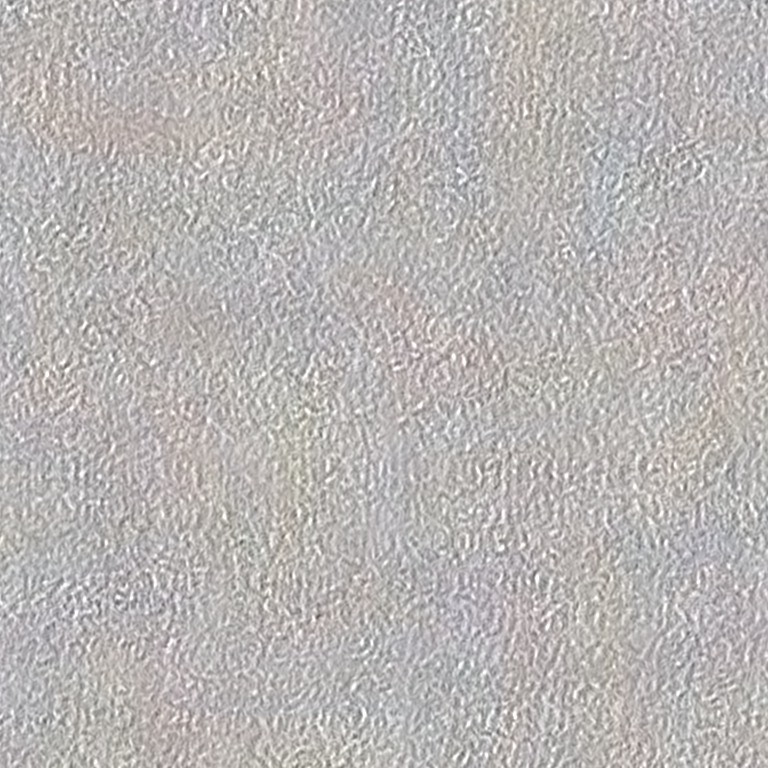
This texture is drawn by a three.js fragment shader. Its source:

```glsl
// Fine pale grey grain: short, wormy light and dark flecks that lean upright.
// Each grid cell scatters small windowed waves (cellular wavelet noise);
// layered sines vary the contrast, the brightness and a faint tint in patches.

varying vec2 vUv;

const vec3  BASE_GREY     = vec3(0.725, 0.711, 0.708);
const vec3  WARM_COOL     = vec3(0.015, 0.000, -0.021);
const vec3  GREEN_PINK    = vec3(-0.007, 0.008, -0.004);
const float FLECK_CELLS   = 82.0;   // cells across the canvas
const float FINE_CELLS    = 146.0;
const float FLECK_DEPTH   = 0.096;
const float FINE_DEPTH    = 0.046;
const float FLECK_SKEW    = 0.10;   // brighter, rarer highlights
const float LEAN          = -0.15;  // mean wave direction, radians
const float LEAN_SPREAD   = 1.5;
const float WAVES_PER_CELL = 0.95;
const float PATCH_CONTRAST = 0.32;
const float PATCH_LIGHT   = 0.016;
const float CLUMP_LIGHT   = 0.022;  // small clumps a few flecks wide
const float TAU           = 6.2831853;

vec4 hash4(vec3 p) {
  vec4 q = fract(p.xyzx * vec4(0.1031, 0.1030, 0.0973, 0.1099));
  q += dot(q, q.wzxy + 33.33);
  return fract((q.xxyz + q.yzzw) * q.zywx);
}

// Sum of randomly placed, nearly upright wavelets, each one cell in radius.
float fleckNoise(vec2 p, float seed) {
  vec2 cell = floor(p);
  vec2 local = p - cell;
  float sum = 0.0;
  for (int y = -1; y <= 1; y++) {
    for (int x = -1; x <= 1; x++) {
      vec2 offset = vec2(float(x), float(y));
      for (int k = 0; k < 2; k++) {
        vec4 rnd = hash4(vec3(cell + offset + 7.0, seed + float(k) * 17.0));
        vec2 d = local - offset - rnd.xy;
        float window = max(1.0 - dot(d, d), 0.0);
        float spread = rnd.z + fract(rnd.w * 13.0) - 1.0;
        float angle = LEAN + LEAN_SPREAD * spread;
        float along = dot(d, vec2(cos(angle), sin(angle)));
        sum += window * window * cos(TAU * (along * WAVES_PER_CELL + rnd.w));
      }
    }
  }
  return sum;
}

// Soft irregular patches, about -1 to 1, from warped sines in turning directions.
float patches(vec2 p, float seed) {
  float sum = 0.0;
  float weight = 0.5;
  for (int i = 0; i < 5; i++) {
    p = mat2(0.8, 0.6, -0.6, 0.8) * p * 1.45 + seed;
    p += 0.55 * sin(p.yx * 1.3 + seed);
    sum += weight * sin(p.x) * cos(p.y);
    weight *= 0.85;
  }
  return sum;
}

void main() {
  // Broad variation
  float contrast = 1.0 + PATCH_CONTRAST * patches(vUv * 12.0, 1.7);
  float light = PATCH_LIGHT * patches(vUv * 6.0, 4.1);
  light += CLUMP_LIGHT * patches(vUv * 24.0, 6.7);
  float warmth = patches(vUv * 6.0, 8.3);
  float greenness = patches(vUv * 8.0, 12.9);

  // Flecks, with a finer layer to roughen them
  float fleck = fleckNoise(vUv * FLECK_CELLS, 3.0);
  float fine = fleckNoise(vUv * FINE_CELLS, 61.0);
  fleck += FLECK_SKEW * (fleck * fleck - 0.63);
  float grain = contrast * (FLECK_DEPTH * fleck + FINE_DEPTH * fine);

  vec3 tint = WARM_COOL * warmth + GREEN_PINK * greenness;
  gl_FragColor = vec4(clamp(BASE_GREY + tint + light + grain, 0.0, 1.0), 1.0);
}
```
